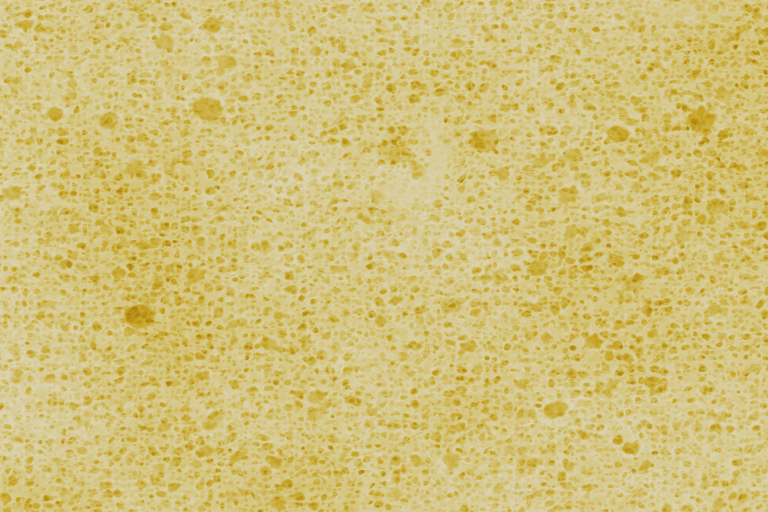
This texture is drawn by a Shadertoy shader. Its source:

```glsl
// Yellow sponge: pale spongy walls pierced by soft ochre pores of four sizes.
// Each pore layer scatters rounded cells with pale lips over a jittered grid;
// their depth, broad blotches and fine grain drive a pale-to-amber colour ramp.

const vec3 PALE  = vec3(0.86, 0.825, 0.70);
const vec3 STRAW = vec3(0.83, 0.765, 0.47);
const vec3 AMBER = vec3(0.775, 0.645, 0.15);
const vec3 DEEP  = vec3(0.69, 0.50, 0.07);

const float WALL_TONE    = 0.30;
const float FINE_DEPTH   = 0.38;
const float SMALL_DEPTH  = 0.54;
const float MEDIUM_DEPTH = 0.48;
const float LARGE_DEPTH  = 0.66;
const float LIP          = 0.20;   // paleness of the rims around pores
const float BLOTCH       = 0.56;   // broad tonal variation
const float GRAIN        = 0.62;   // fine wall texture
const float RAGGED       = 0.0045; // wobble of the pore outlines

const vec2  DENT_CENTER  = vec2(0.77, 0.71);
const float DENT_RADIUS  = 0.085;
const vec2  SMEAR_CENTER = vec2(1.33, 0.97);

vec4 hash4(vec2 p) {
    vec4 q = fract(p.xyxy * vec4(0.1031, 0.1030, 0.0973, 0.1099));
    q += dot(q, q.wzxy + 33.33);
    return fract((q.xxyz + q.yzzw) * q.zywx);
}

float noise(vec2 p) {
    vec2 id = floor(p), f = fract(p);
    f = f * f * (3.0 - 2.0 * f);
    float low  = mix(hash4(id).x, hash4(id + vec2(1, 0)).x, f.x);
    float high = mix(hash4(id + vec2(0, 1)).x, hash4(id + vec2(1, 1)).x, f.x);
    return mix(low, high, f.y);
}

float fbm(vec2 p) {
    float sum = 0.0, gain = 0.5;
    for (int i = 0; i < 4; i++) {
        sum += gain * noise(p);
        p = mat2(1.6, 1.2, -1.2, 1.6) * p + 17.3;
        gain *= 0.5;
    }
    return sum / 0.9375;
}

// Depth of scattered rounded pores, negative on their pale lips.
// Radii are in cells, share is the occupancy of the grid.
float pores(vec2 p, float rows, float share, vec2 radii, float softness) {
    vec2 grid = p * rows, id = floor(grid), f = grid - id;
    float depth = 0.0, lip = 0.0;
    for (int y = -1; y <= 1; y++)
    for (int x = -1; x <= 1; x++) {
        vec2 cell = vec2(x, y);
        vec4 h = hash4(id + cell + rows * 3.7);
        if (h.w > share) continue;
        vec2 away = f - cell - 0.2 - 0.6 * h.xy;
        float tilt = 0.8 * (h.x - 0.35);
        away = mat2(cos(tilt), -sin(tilt), sin(tilt), cos(tilt)) * away;
        away *= vec2(0.88, 1.1);
        float d = length(away) / mix(radii.x, radii.y, h.z * h.z);
        float strength = mix(0.5, 1.0, fract(h.w * 37.0));
        float body = 1.0 - smoothstep(1.0 - softness, 1.0 + softness, d);
        float ring = (d - 1.45) / 0.25;
        depth = max(depth, body * strength);
        lip = max(lip, exp(-ring * ring) * strength);
    }
    return depth - LIP * lip * (1.0 - depth);
}

// Pale torn fold curling around the lower right of the dent.
float foldRidge(vec2 p) {
    vec2 q = p - DENT_CENTER;
    float side = smoothstep(-0.3, 0.5, dot(normalize(q + 1e-5), vec2(0.87, -0.5)));
    float offset = (length(q) - DENT_RADIUS) / 0.026;
    return side * exp(-offset * offset);
}

void mainImage(out vec4 fragColor, in vec2 fragCoord) {
    vec2 p = fragCoord / iResolution.y;

    // Irregular outlines
    vec2 wobble = vec2(noise(p * 90.0), noise(p * 90.0 + 41.0)) - 0.5;
    vec2 drift  = vec2(noise(p * 16.0 + 9.0), noise(p * 16.0 + 63.0)) - 0.5;
    vec2 q = p + RAGGED * wobble + 0.012 * drift;

    // Pore layers
    float fine   = pores(q, 82.0, 0.85, vec2(0.26, 0.46), 0.42);
    float small  = pores(q, 45.0, 0.84, vec2(0.20, 0.43), 0.36);
    float medium = pores(q, 14.0, 0.32, vec2(0.12, 0.23), 0.26);
    float large  = pores(q,  6.0, 0.22, vec2(0.08, 0.19), 0.16);

    // Larger holes swallow the smaller pores inside them
    float open = clamp(max(medium, large), 0.0, 1.0);
    float tone = WALL_TONE;
    tone += (FINE_DEPTH * fine + SMALL_DEPTH * small) * (1.0 - 0.7 * open);
    tone += MEDIUM_DEPTH * medium + LARGE_DEPTH * large;

    // Broad blotches and wall grain
    tone += BLOTCH * (fbm(p * vec2(3.5, 6.0) + 5.0) - 0.47);
    tone += GRAIN * (fbm(p * vec2(85.0, 115.0)) - 0.48);

    // Dent and smear: smooth pale folds beside a shaded hollow
    vec2 smear = (p + 0.04 * drift - SMEAR_CENTER) / vec2(0.07, 0.03);
    float fold = max(foldRidge(p + 0.03 * drift), exp(-dot(smear, smear)));
    float hollow = length((q - DENT_CENTER) * vec2(0.9, 1.1)) / 0.034;
    tone = mix(tone, 0.14 + 0.3 * (tone - WALL_TONE), 0.85 * fold);
    tone += 0.36 * (1.0 - smoothstep(0.5, 1.2, hollow));

    // Colour ramp
    vec3 color = mix(PALE, STRAW, clamp(tone * 2.0, 0.0, 1.0));
    color = mix(color, AMBER, clamp(tone * 2.0 - 1.0, 0.0, 1.0));
    color = mix(color, DEEP, clamp((tone - 1.0) * 2.5, 0.0, 1.0));
    fragColor = vec4(color, 1.0);
}
```
